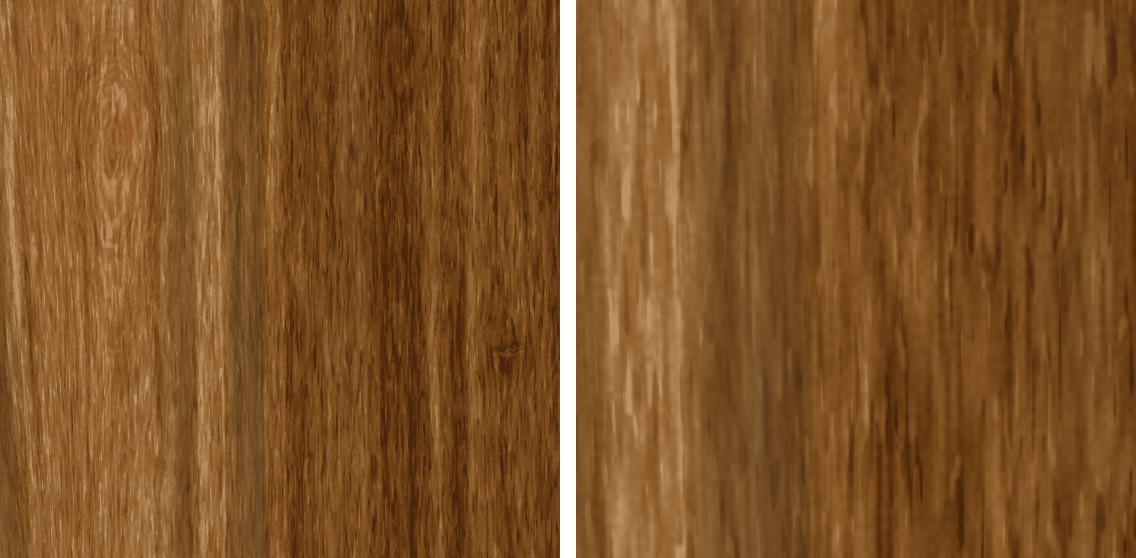
Left: the whole. Right: its middle third, enlarged.
Reproduce this texture procedurally as a Shadertoy shader.

```glsl
// Brown plank wood: pale, slanting grain on the left, dark straight grain on the right.
// A one-dimensional tone profile is bent along the grain, then threads, veins, pores,
// knot rings and nested arches are added before a colour ramp is applied.
#define DEEP  vec3(0.29, 0.145, 0.035)
#define DARK  vec3(0.415, 0.237, 0.075)
#define AMBER vec3(0.515, 0.325, 0.135)
#define LIGHT vec3(0.605, 0.418, 0.225)
#define PALE  vec3(0.740, 0.570, 0.390)
#define OLIVE vec3(0.400, 0.305, 0.180)
#define RUST  vec3(0.570, 0.310, 0.080)
#define THREADS 0.36
#define PORES 0.34
#define LIGHT_KNOT vec2(0.20, 0.74)
#define DARK_KNOT vec2(0.90, 0.37)
#define ARCH_X 0.71

float hash(vec2 p) {
    vec3 q = fract(vec3(p.xyx) * 0.1031);
    q += dot(q, q.yzx + 33.33);
    return fract((q.x + q.y) * q.z);
}
float noise(vec2 p) {
    vec2 i = floor(p), f = fract(p);
    f = f * f * (3.0 - 2.0 * f);
    return mix(mix(hash(i), hash(i + vec2(1, 0)), f.x),
               mix(hash(i + vec2(0, 1)), hash(i + vec2(1, 1)), f.x), f.y);
}
float fbm(vec2 p) {
    float sum = 0.0, amp = 0.533;
    for (int i = 0; i < 4; i++, amp *= 0.5) {
        sum += amp * noise(p);
        p = p * 2.1 + 17.3;
    }
    return sum;
}
// One fibre with its own offset along the grain, then a sheet of them
float fibre(float column, float y) {
    y += 50.0 * hash(vec2(column, 3.0));
    float i = floor(y);
    return mix(hash(vec2(column, i)), hash(vec2(column, i + 1.0)), smoothstep(0.0, 1.0, y - i));
}
float fibres(float x, float y) {
    float i = floor(x);
    return mix(fibre(i, y), fibre(i + 1.0, y), smoothstep(0.0, 1.0, x - i));
}
float band(float x, float a, float b, float soft) {
    return smoothstep(a - soft, a + soft, x) - smoothstep(b - soft, b + soft, x);
}
float blob(vec2 d, vec2 size) {
    d /= size;
    return exp(-dot(d, d));
}
float bell(float x, float centre, float width) {
    return blob(vec2(x - centre, 0.0), vec2(width));
}
// Thin continuous lines along the level set of a stretched noise
float vein(vec2 p) {
    return smoothstep(0.14, 0.0, abs(noise(p) - 0.5));
}
// Sideways bend: fans out at the left edge and sways around both knots
float grainCoord(vec2 p) {
    float fall = 1.0 - p.y;
    float x = p.x - 0.09 * fall * (1.0 - smoothstep(0.0, 0.24, p.x));
    x -= 0.018 * fall * band(p.x, 0.28, 0.50, 0.08);
    x += 0.014 * (fbm(p * vec2(4.0, 2.5)) - 0.5);
    vec2 a = p - LIGHT_KNOT, b = p - DARK_KNOT;
    x -= 0.5 * a.x * blob(a, vec2(0.07, 0.16));
    return x - 0.5 * b.x * blob(b, vec2(0.04, 0.06));
}
// Broad light and dark boards across the width
float toneProfile(float x) {
    float t = mix(0.65, 0.30, smoothstep(0.50, 0.52, x));
    t -= 0.18 * band(x, 0.400, 0.465, 0.006) + 0.13 * band(x, 0.465, 0.51, 0.005);
    t -= 0.17 * bell(x, 0.315, 0.013) + 0.15 * bell(x, 0.338, 0.003);
    t += 0.30 * bell(x, 0.386, 0.003) - 0.20 * bell(x, 0.460, 0.003);
    t -= 0.13 * bell(x, 0.512, 0.004) - 0.12 * bell(x, 0.635, 0.045);
    t += 0.17 * bell(x, 0.780, 0.016) - 0.11 * bell(x, 0.817, 0.014);
    return t - 0.08 * bell(x, 0.690, 0.012) + 0.09 * bell(x, 0.850, 0.015);
}
void mainImage(out vec4 fragColor, in vec2 fragCoord) {
    vec2 p = fragCoord / iResolution.xy;
    float x = grainCoord(p), tone = toneProfile(x);
    // Long streaks and veins, coarse to fine
    tone += 0.36 * (fbm(vec2(x * 34.0, p.y * 1.1)) - 0.5);
    tone += 0.22 * (fibres(x * 120.0, p.y * 3.0) - 0.5);
    tone += THREADS * (fibres(x * 270.0, p.y * 26.0) - 0.5);
    tone += 0.09 * (vein(vec2(x * 26.0 + 8.0, p.y)) - vein(vec2(x * 32.0, p.y * 1.2)));
    // Slanting pale and dark veins at the left edge, lower part
    float low = smoothstep(0.80, 0.68, p.y);
    tone += low * (0.26 * bell(x, -0.012, 0.009) - 0.28 * bell(x, -0.055, 0.028));
    tone -= 0.30 * low * bell(x, 0.010, 0.006) * smoothstep(0.1, 0.3, p.y);
    // Knot rings that stretch into a long pointed figure below
    vec2 k = p - LIGHT_KNOT;
    float ring = length(k * vec2(1.0, k.y < 0.0 ? 0.22 : 0.45)) + 0.03 * fbm(p * vec2(18.0, 12.0));
    float ringMask = blob(k + vec2(0.0, 0.08), vec2(0.075, 0.28));
    tone += ringMask * (0.16 * sin(ring * 680.0) * noise(p * 35.0)
                      + 0.26 * (noise(vec2(ring * 95.0, 3.0)) - 0.5));
    // Nested arches on the dark side
    float ax = p.x - ARCH_X;
    float arch = p.y + 55.0 * ax * ax + 0.05 * fbm(p * vec2(30.0, 14.0));
    float archMask = bell(ax, 0.0, 0.045) * smoothstep(0.25, 0.5, p.y);
    tone += archMask * (0.42 * (fbm(vec2(arch * 24.0, 7.0)) - 0.5) - 0.04);
    tone -= 0.16 * archMask * bell(arch, 0.57, 0.018);
    // Dark knot with crumpled fibres
    vec2 dk = p - DARK_KNOT + 0.04 * (vec2(fbm(p * 45.0), fbm(p * 45.0 + 9.0)) - 0.5);
    tone -= blob(dk, vec2(0.026, 0.045)) * (0.42 * noise(dk * vec2(70.0, 150.0)) - 0.02);
    // Short dark pores, bright fibre flecks and fine grit
    float pore = smoothstep(0.68, 0.90, fibres(x * 310.0 + 9.0, p.y * 34.0));
    float fleck = smoothstep(0.70, 0.92, fibres(x * 310.0 + 671.0, p.y * 42.0));
    tone += PORES * (0.6 * fleck - pore * mix(0.5, 0.65, step(0.5, p.x)));
    tone += 0.12 * (noise(p * vec2(330.0, 230.0)) - 0.5) + 0.01;
    // Colour ramp, then grey-olive and rusty tints
    float r = clamp(tone, 0.0, 1.0) * 4.0;
    vec3 col = mix(mix(DEEP, DARK, min(r, 1.0)), AMBER, clamp(r - 1.0, 0.0, 1.0));
    col = mix(mix(col, LIGHT, clamp(r - 2.0, 0.0, 1.0)), PALE, max(r - 3.0, 0.0));
    float grey = 0.35 * band(x, 0.40, 0.465, 0.01) + 0.30 * bell(x, 0.315, 0.02);
    grey += 0.45 * low * bell(x, -0.07, 0.035) + 0.25 * bell(x, 0.635, 0.025) * p.y;
    col = mix(col, OLIVE, grey * (0.4 + fbm(vec2(x * 30.0, p.y * 3.0 + 5.0))));
    float rust = blob(k - vec2(0.028, 0.025), vec2(0.016, 0.030)) + 0.25 * ringMask;
    rust += 0.4 * bell(x, 0.06, 0.025) * smoothstep(0.3, 0.8, p.y);
    fragColor = vec4(mix(col, RUST, 0.6 * min(rust, 1.0)), 1.0);
}
```
